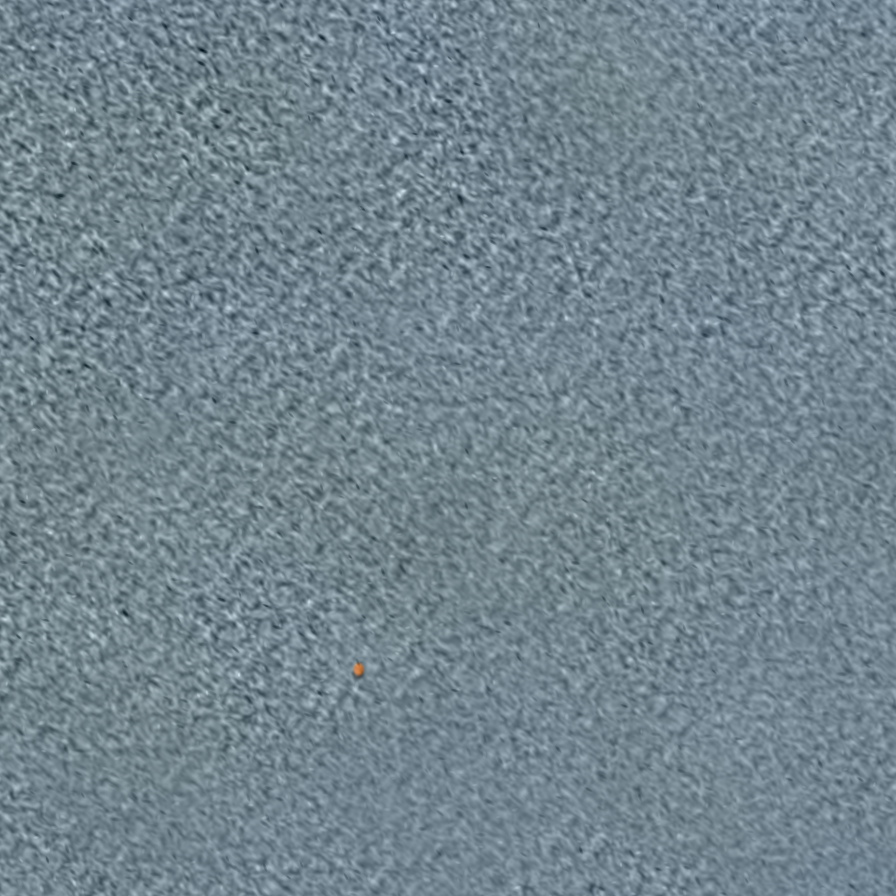
A Shadertoy shader for this texture:

```glsl
// Blue-grey brushed felt: short slanted tufts, dark gaps and pale fibre tips.
// Stretched gradient noise makes the pile, scattered ellipses make the gaps
// and tips, and slow noise varies the tint and the contrast over the cloth.

const vec3 FELT_COLOR = vec3(0.450, 0.521, 0.560);
const vec3 COOL_TINT = vec3(-0.006, 0.000, 0.026);
const vec3 SPECK_COLOR = vec3(0.78, 0.47, 0.24);

const float PILE_ANGLE = -0.68;               // radians, falls to the right
const vec2 TUFT_FREQ = vec2(72.0, 118.0);     // along and across the pile
const vec2 FIBRE_FREQ = vec2(135.0, 190.0);
const float PILE_GAIN = 0.29;
const float WARP = 0.005;

const float GAP_CELLS = 46.0;
const vec2 GAP_SIZE = vec2(0.0080, 0.0030);   // half length, half width
const float GAP_DEPTH = 0.17;
const float TIP_CELLS = 58.0;
const vec2 TIP_SIZE = vec2(0.0058, 0.0031);
const float TIP_GAIN = 0.12;
const float SCATTER_SHARE = 0.36;

const vec2 SPECK_POS = vec2(0.400, 0.253);
const float SPECK_RADIUS = 0.0085;

// Integer hash giving two values in 0..1
vec2 hash2(vec2 cell) {
    uvec2 v = uvec2(ivec2(cell)) * 1664525u + 1013904223u;
    v.x += v.y * 1664525u;
    v.y += v.x * 1664525u;
    v ^= v >> 16u;
    v.x += v.y * 1664525u;
    v.y += v.x * 1664525u;
    v ^= v >> 16u;
    return vec2(v & 0xffffu) / 65535.0;
}

mat2 rotation(float a) {
    return mat2(cos(a), sin(a), -sin(a), cos(a));
}

float cornerSlope(vec2 cell, vec2 offset) {
    return dot(hash2(cell) * 2.0 - 1.0, offset);
}

// Gradient noise centred on zero
float noise(vec2 p) {
    vec2 i = floor(p), f = p - i;
    vec2 u = f * f * f * (f * (f * 6.0 - 15.0) + 10.0);
    vec2 e = vec2(1.0, 0.0);
    float low = mix(cornerSlope(i, f), cornerSlope(i + e, f - e), u.x);
    float high = mix(cornerSlope(i + e.yx, f - e.yx), cornerSlope(i + 1.0, f - 1.0), u.x);
    return mix(low, high, u.y);
}

// Soft ellipses scattered one per cell, some cells left empty
float scatter(vec2 p, float cells, vec2 size, float spread, float seed) {
    vec2 home = floor(p * cells);
    float cover = 0.0;
    for (int y = -1; y <= 1; y++) {
        for (int x = -1; x <= 1; x++) {
            vec2 cell = home + vec2(x, y);
            vec2 jitter = hash2(cell + seed);
            vec2 traits = hash2(cell + seed + 517.0);
            vec2 d = p - (cell + jitter) / cells;
            float turn = (traits.y - 0.5) * spread;
            float scale = mix(0.6, 1.15, fract(traits.y * 7.0));
            float r = length((d * rotation(PILE_ANGLE + turn)) / (size * scale));
            float strength = smoothstep(1.0 - SCATTER_SHARE, 1.0, traits.x) * 0.6 + 0.4;
            float present = step(1.0 - SCATTER_SHARE, traits.x);
            cover = max(cover, present * strength * smoothstep(1.0, 0.2, r));
        }
    }
    return cover;
}

void mainImage(out vec4 fragColor, in vec2 fragCoord) {
    vec2 uv = fragCoord / iResolution.y;

    // Uneven wear: stronger relief at the upper left, calmer at the lower right
    float patches = noise(uv * 5.0 + 31.0) + 0.6 * noise(uv * 13.0 + 8.0);
    float relief = 0.93 + 0.28 * (uv.y - uv.x) + 0.55 * patches;
    relief = clamp(relief, 0.6, 1.35);

    // Slanted pile, bent a little so that the rows stay irregular
    vec2 bend = vec2(noise(uv * 38.0 + 3.0), noise(uv * 38.0 + 71.0));
    vec2 pile = (uv + WARP * bend) * rotation(PILE_ANGLE);
    float tufts = noise(pile * TUFT_FREQ + 200.0);
    float fibres = noise(pile * FIBRE_FREQ + 400.0);
    float tone = PILE_GAIN * (tufts + 0.8 * fibres);

    // Dark gaps between tufts and pale tips that catch the light
    tone -= GAP_DEPTH * scatter(uv, GAP_CELLS, GAP_SIZE, 1.2, 11.0);
    tone += TIP_GAIN * scatter(uv, TIP_CELLS, TIP_SIZE, 2.2, 91.0);
    tone *= relief;

    // Slow drift of light and tint
    float light = 0.03 * noise(uv * 3.0 + 17.0) + 0.03 * noise(uv * 9.0 + 43.0);
    light += 0.016 * (uv.x - 0.5) * (uv.y * 2.0 - 0.6);
    float cool = abs(uv.y - 0.45) + 0.5 * (uv.x - 0.5) - 0.25 + noise(uv * 4.0 + 59.0);
    vec3 color = FELT_COLOR + tone + light + COOL_TINT * cool;

    // One small rust crumb with its shadow
    vec2 toSpeck = uv - SPECK_POS;
    float shadow = smoothstep(1.0, 0.3, length(toSpeck + vec2(0.001, 0.006)) / SPECK_RADIUS);
    float speck = smoothstep(1.0, 0.4, length(toSpeck * vec2(1.1, 0.9)) / SPECK_RADIUS);
    color = mix(color, color * 0.55, shadow);
    color = mix(color, SPECK_COLOR + tone, speck);

    fragColor = vec4(clamp(color, 0.0, 1.0), 1.0);
}
```
